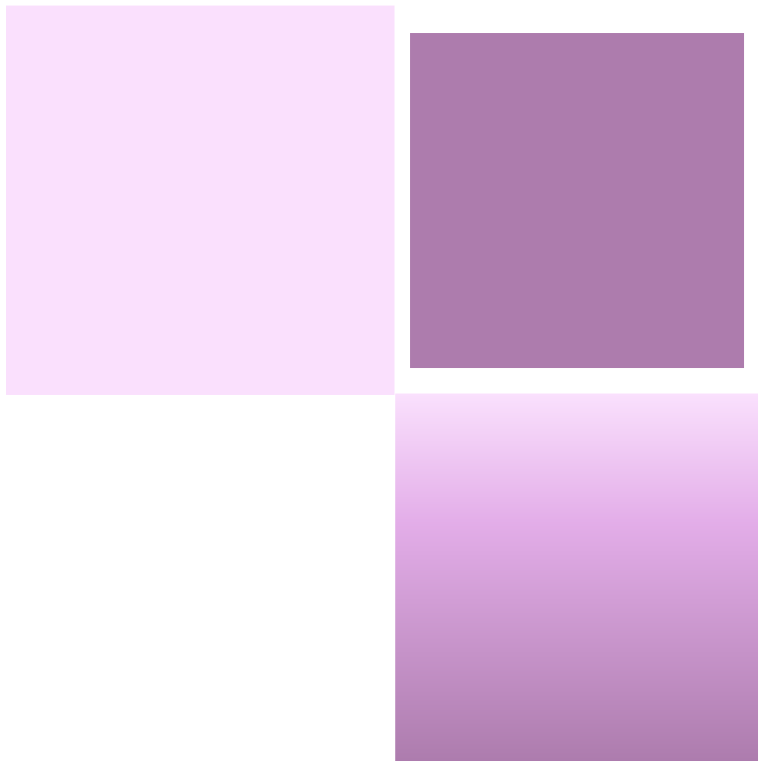
This background is drawn by a WebGL 2 fragment shader. Its source:

```glsl
#version 300 es
precision highp float;
// Draws two flat squares and one vertical gradient panel on white.

#define PALE vec3(0.980, 0.880, 0.992)
#define ORCHID vec3(0.890, 0.680, 0.912)
#define PLUM vec3(0.678, 0.486, 0.680)
#define PAPER vec3(1.0)
#define MID_STOP 0.35

// Panels as left, bottom, right, top in canvas units
#define PALE_BOX vec4(0.0078, 0.4857, 0.5137, 0.9928)
#define PLUM_BOX vec4(0.5339, 0.5208, 0.9688, 0.9570)
#define FADE_BOX vec4(0.5146, 0.0091, 0.9870, 0.4876)

uniform vec2 u_resolution;
out vec4 fragColor;

// Antialiased coverage of a rectangle, with an edge one pixel wide
float boxCoverage(vec2 p, vec4 box) {
    vec2 lower = clamp((p - box.xy) * u_resolution + 0.5, 0.0, 1.0);
    vec2 upper = clamp((box.zw - p) * u_resolution + 0.5, 0.0, 1.0);
    return lower.x * lower.y * upper.x * upper.y;
}

// Three-stop ramp: 0 at the top of the panel, 1 at its foot
vec3 fadeColor(float t) {
    vec3 upperHalf = mix(PALE, ORCHID, clamp(t / MID_STOP, 0.0, 1.0));
    return mix(upperHalf, PLUM, clamp((t - MID_STOP) / (1.0 - MID_STOP), 0.0, 1.0));
}

void main() {
    vec2 p = gl_FragCoord.xy / u_resolution;
    float depth = (FADE_BOX.w - p.y) / (FADE_BOX.w - FADE_BOX.y);

    vec3 color = PAPER;
    color = mix(color, PALE, boxCoverage(p, PALE_BOX));
    color = mix(color, PLUM, boxCoverage(p, PLUM_BOX));
    color = mix(color, fadeColor(depth), boxCoverage(p, FADE_BOX));
    fragColor = vec4(color, 1.0);
}
```
